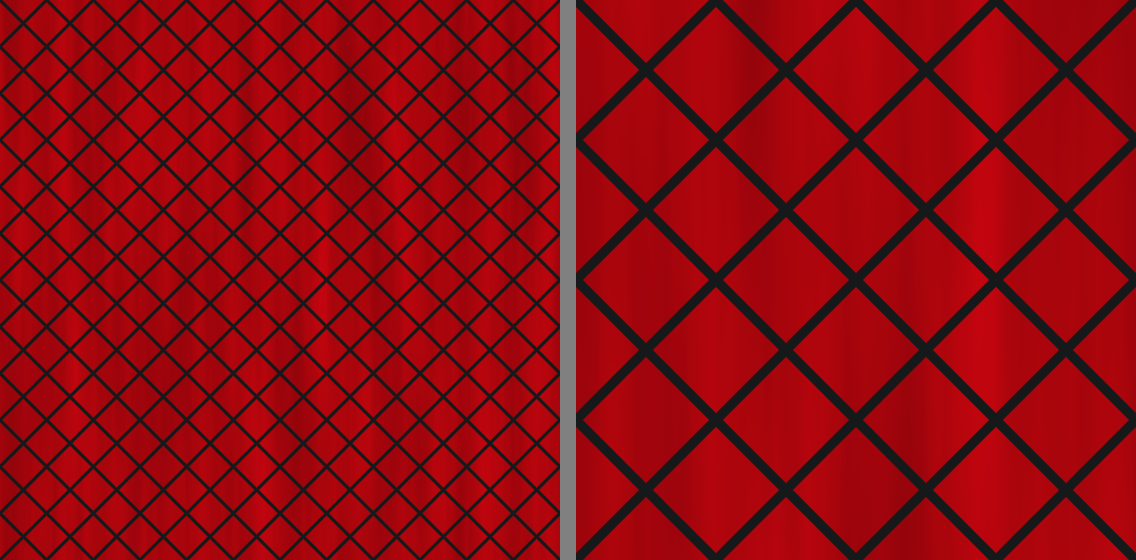
Left: the whole. Right: its middle third, enlarged.
A Shadertoy shader for this pattern:

```glsl
// Black diagonal lattice over red cloth with soft vertical folds, tiling seamlessly.

const float REPEATS = 12.0;      // lattice crossings along each side
const float LINE_WIDTH = 0.069;  // in units of one repeat
const vec3 LINE_COLOR = vec3(0.085, 0.098, 0.098);
const vec3 CLOTH_COLOR = vec3(0.662, 0.018, 0.048);

float hash(vec2 p, float seed) {
    vec3 q = fract(vec3(p.xyx + seed) * vec3(0.1031, 0.1030, 0.0973));
    q += dot(q, q.yzx + 33.33);
    return fract((q.x + q.y) * q.z);
}

// Slope contribution of one lattice corner, wrapped to the period
float cornerSlope(vec2 cell, vec2 offset, vec2 period, float seed) {
    float angle = 6.2831853 * hash(mod(cell, period), seed);
    return dot(vec2(cos(angle), sin(angle)), offset);
}

// Periodic gradient noise, roughly -0.7 to 0.7
float gradientNoise(vec2 uv, vec2 period, float seed) {
    vec2 p = uv * period;
    vec2 i = floor(p);
    vec2 f = p - i;
    vec2 w = f * f * f * (f * (f * 6.0 - 15.0) + 10.0);
    vec2 e = vec2(1.0, 0.0);
    float low = mix(cornerSlope(i, f, period, seed),
                    cornerSlope(i + e.xy, f - e.xy, period, seed), w.x);
    float high = mix(cornerSlope(i + e.yx, f - e.yx, period, seed),
                     cornerSlope(i + e.xx, f - e.xx, period, seed), w.x);
    return mix(low, high, w.y);
}

// Tall narrow streaks: each octave is finer across than along
float clothFolds(vec2 uv) {
    float sum = 0.0;
    float amplitude = 1.0;
    vec2 period = vec2(20.0, 2.0);
    for (int octave = 0; octave < 4; octave++) {
        sum += amplitude * gradientNoise(uv, period, 17.0 * float(octave) + 5.0);
        amplitude *= 0.5;
        period *= vec2(2.0, 1.0);
        period.y += 1.0;
    }
    return sum;
}

// Distance to the nearest diagonal, in units of one repeat
float latticeDistance(vec2 p) {
    vec2 diagonals = vec2(p.x + p.y, p.x - p.y);
    vec2 d = abs(fract(diagonals + 0.5) - 0.5) * inversesqrt(2.0);
    return min(d.x, d.y);
}

float lineMask(float dist, float width, float blur) {
    return 1.0 - smoothstep(-blur, blur, dist - 0.5 * width);
}

void mainImage(out vec4 fragColor, in vec2 fragCoord) {
    vec2 uv = fragCoord / iResolution.xy;
    float pixel = REPEATS / min(iResolution.x, iResolution.y);

    // Cloth
    vec3 color = CLOTH_COLOR * (1.0 + 0.2 * clothFolds(uv));

    // Lattice
    float line = lineMask(latticeDistance(uv * REPEATS), LINE_WIDTH, 0.75 * pixel);
    color = mix(color, LINE_COLOR, line);

    fragColor = vec4(color, 1.0);
}
```
